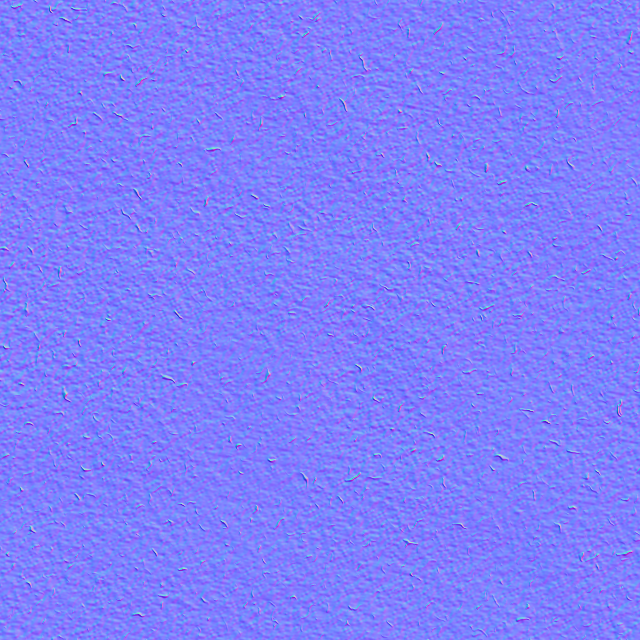
Give the GLSL for this texture map, as a Shadertoy shader.

```glsl
// Tangent-space normal map of fine plaster with small raised nicks.
// A height field (grain octaves plus scattered ragged strokes) is
// differentiated by central differences and packed as a colour.

const float SAMPLE_STEP = 0.0009;     // half width of the slope filter
const vec2  GRAIN_STRETCH = vec2(0.86, 1.1);
const float GRAIN_ANGLE = 0.45;       // direction of the longer grain axis
const float GRAIN_FREQ = 90.0;
const float GRAIN_GAIN = 0.10;        // slope of the coarsest octave
const float SWELL_FREQ = 9.0;
const float SWELL_GAIN = 0.03;
const float NICK_CELLS = 25.0;        // bold, sparse strokes
const float FLECK_CELLS = 43.0;       // faint, dense strokes
const float NICK_HEIGHT = 0.0040;
const float FLECK_HEIGHT = 0.0017;
const float NICK_WIDTH = 0.0016;
const float WOBBLE = 0.0055;          // raggedness of the strokes
const float WOBBLE_FREQ = 135.0;

// Integer hash: four values in 0..1 per cell and seed
vec4 hash4(vec2 cell, uint seed) {
    uvec2 c = uvec2(ivec2(cell) + 4096);
    uvec4 v = uvec4(c, seed, c.x ^ (c.y << 8)) * 1664525u + 1013904223u;
    v += v.yzxy * v.wxyz;
    v ^= v >> 16u;
    v += v.yzxy * v.wxyz;
    v ^= v >> 16u;
    return vec4(v >> 8u) / 16777216.0;
}

mat2 rotation(float angle) {
    float c = cos(angle), s = sin(angle);
    return mat2(c, -s, s, c);
}

// Three independent channels of smooth value noise
vec3 noise3(vec2 p, uint seed) {
    vec2 cell = floor(p), f = fract(p);
    f = f * f * (3.0 - 2.0 * f);
    vec3 a = hash4(cell, seed).xyz;
    vec3 b = hash4(cell + vec2(1, 0), seed).xyz;
    vec3 c = hash4(cell + vec2(0, 1), seed).xyz;
    vec3 d = hash4(cell + vec2(1, 1), seed).xyz;
    return mix(mix(a, b, f.x), mix(c, d, f.x), f.y);
}

// Octaves weighted by slope, so each height is divided by its frequency
float grain(vec2 p) {
    vec2 q = GRAIN_STRETCH * (rotation(GRAIN_ANGLE) * p);
    float freq = GRAIN_FREQ, gain = GRAIN_GAIN, height = 0.0;
    for (uint i = 0u; i < 3u; i++) {
        height += gain / freq * noise3(q * freq, 11u + i).x;
        q = rotation(0.4) * q + 0.37;
        freq *= 1.65;
        gain *= 1.65;
    }
    return height;
}

// Jittered grid of short, slightly bent, tapering strokes
float strokes(vec2 p, float cells, float peak, uint seed) {
    vec2 home = floor(p * cells);
    float height = 0.0;
    for (int y = -1; y <= 1; y++)
    for (int x = -1; x <= 1; x++) {
        vec2 cell = home + vec2(x, y);
        vec4 place = hash4(cell, seed);
        vec4 form = hash4(cell, seed + 1u);
        vec2 q = rotation(place.z * 6.2832) * (p - (cell + place.xy) / cells);
        float halfLength = mix(0.06, 0.28, form.x * form.x) / cells;
        q.y += 0.6 * (form.y - 0.5) * q.x * q.x / halfLength;
        float along = clamp(q.x, -halfLength, halfLength);
        float taper = 1.0 - 0.5 * abs(along) / halfLength;
        float d = length(q - vec2(along, 0.0)) / (NICK_WIDTH * mix(0.7, 1.0, taper));
        float strength = place.w * sqrt(place.w) * taper;
        height += peak * strength * exp(-d * d);
    }
    return height;
}

float surfaceHeight(vec2 p) {
    float roughness = mix(0.8, 1.2, noise3(p * 5.0, 31u).x);
    float height = roughness * grain(p);
    height += SWELL_GAIN / SWELL_FREQ * noise3(p * SWELL_FREQ, 37u).x;

    // Strokes are bent and broken up by the same noise
    vec3 rag = noise3(p * WOBBLE_FREQ, 41u);
    vec2 ragged = p + WOBBLE * (rag.xy - 0.5);
    float marks = strokes(ragged, NICK_CELLS, NICK_HEIGHT, 51u)
                + strokes(ragged, FLECK_CELLS, FLECK_HEIGHT, 61u);
    return height + marks * mix(0.3, 1.4, rag.z);
}

void mainImage(out vec4 fragColor, in vec2 fragCoord) {
    vec2 p = fragCoord / iResolution.y;
    vec2 e = vec2(SAMPLE_STEP, 0.0);

    // Slope of the height field
    vec2 slope = vec2(surfaceHeight(p + e.xy) - surfaceHeight(p - e.xy),
                      surfaceHeight(p + e.yx) - surfaceHeight(p - e.yx));
    slope /= 2.0 * SAMPLE_STEP;

    // Pack the unit normal into colour
    vec3 normal = normalize(vec3(-slope, 1.0));
    fragColor = vec4(0.5 + 0.5 * normal, 1.0);
}
```
